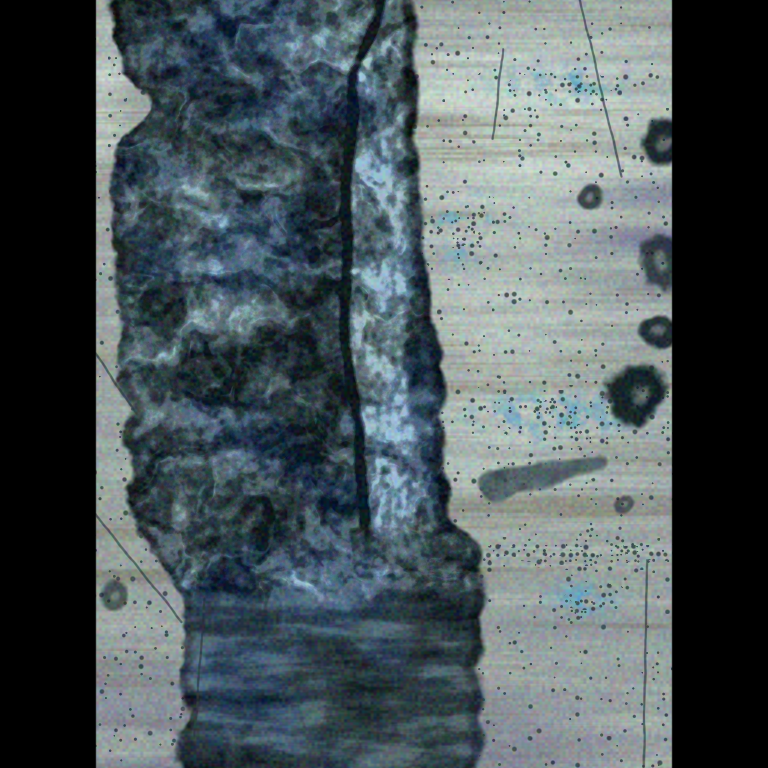
A WebGL 2 fragment shader for this texture:

```glsl
#version 300 es
precision highp float;
// Micrograph of brushed metal crossed by a rough, dark vertical weld track.
uniform vec2 u_resolution;
out vec4 fragColor;

const vec2 FRAME = vec2(0.125, 0.875);
const vec3 DEEP = vec3(0.06, 0.10, 0.115);
const vec3 SLATE = vec3(0.17, 0.23, 0.25);
const vec3 STEEL = vec3(0.33, 0.41, 0.44);
const vec3 FROST = vec3(0.62, 0.74, 0.78);
const vec3 METAL = vec3(0.59, 0.63, 0.62);
const vec3 SHINE = vec3(0.78, 0.83, 0.80);
const vec3 OCHRE = vec3(0.46, 0.45, 0.38);
const vec3 VIOLET = vec3(0.46, 0.48, 0.60);
const vec3 CYAN = vec3(0.40, 0.66, 0.76);
const float GRAIN = 0.13;

// Pits: centre, radius, darkness
const vec4 PITS[7] = vec4[7](
  vec4(.768, .742, .017, .75), vec4(.865, .815, .028, .95),
  vec4(.86, .66, .032, .75), vec4(.858, .568, .024, .9),
  vec4(.83, .484, .039, 1), vec4(.812, .345, .013, .55),
  vec4(.15, .225, .018, .6));
// Scratches: start, end
const vec4 SCRATCHES[6] = vec4[6](
  vec4(.755, 1, .81, .77), vec4(.655, .935, .642, .82),
  vec4(.125, .54, .178, .46), vec4(.125, .33, .236, .19),
  vec4(.267, .22, .253, .04), vec4(.842, .27, .838, 0));

float hash(vec2 p) {
  vec3 q = fract(p.xyx * 0.1031);
  q += dot(q, q.yzx + 33.33);
  return fract((q.x + q.y) * q.z);
}
float noise(vec2 p) {
  vec2 i = floor(p), f = fract(p);
  f = f * f * (3.0 - 2.0 * f);
  return mix(mix(hash(i), hash(i + vec2(1, 0)), f.x),
             mix(hash(i + vec2(0, 1)), hash(i + 1.0), f.x), f.y);
}
float fbm(vec2 p) {
  float sum = 0.0, amp = 0.53;
  for (int i = 0; i < 4; i++) {
    sum += amp * noise(p);
    p = mat2(1.6, 1.2, -1.2, 1.6) * p + 7.3;
    amp *= 0.5;
  }
  return sum;
}
vec2 warp(vec2 p) { return vec2(fbm(p), fbm(p + 31.0)) - 0.5; }
// Smooth step that may also fall
float ramp(float a, float b, float x) {
  float t = clamp((x - a) / (b - a), 0.0, 1.0);
  return t * t * (3.0 - 2.0 * t);
}
float bump(vec2 p, float x, float y, float w, float h) {
  vec2 q = (p - vec2(x, y)) / vec2(w, h);
  return exp(-dot(q, q));
}
float segment(vec2 p, vec2 a, vec2 b) {
  vec2 d = b - a;
  return length(p - a - d * clamp(dot(p - a, d) / dot(d, d), 0.0, 1.0));
}
// Scattered round specks, one per grid cell
float specks(vec2 p, float cells, float density) {
  vec2 g = p * cells, id = floor(g);
  vec2 c = 0.3 + 0.4 * vec2(hash(id + 3.1), hash(id + 8.7));
  float r = 0.14 + 0.2 * hash(id + 5.3);
  return step(hash(id), density) * ramp(r + 0.1, r * 0.5, length(fract(g) - c));
}

// Track outline and inner seam: x over y
float leftEdge(float y) {
  return 0.238 - 0.07 * ramp(.2, .34, y) - 0.022 * ramp(.4, .65, y)
    + 0.05 * bump(vec2(y), .865, .865, .05, .05);
}
float rightEdge(float y) {
  return 0.622 - 0.047 * ramp(.27, .35, y) - 0.034 * ramp(.42, .85, y);
}
float seamX(float y) {
  return 0.473 - 0.021 * ramp(.32, .6, y) + 0.01 * ramp(.75, .9, y) + 0.034 * ramp(.9, 1., y);
}

vec3 brushedMetal(vec2 p) {
  float streak = mix(noise(p * vec2(5, 130)), noise(p * vec2(12, 300)), 0.4);
  float band = noise(p * vec2(2, 32) + 4.0);
  float glow = bump(p, .68, .83, .22, .13) + 0.7 * bump(p, .64, .5, .16, .16) + 0.7 * bump(p, .13, .87, .05, .1);
  vec3 c = mix(METAL, SHINE, clamp(glow + 0.9 * (streak - 0.45), 0.0, 1.0));
  c = mix(c, OCHRE, 0.65 * ramp(.55, .9, band * 0.6 + streak * 0.5));
  float violet = 0.5 * ramp(.3, 0., p.y) + bump(p, .86, .7, .1, .07);
  c = mix(c, VIOLET, violet * ramp(.25, .75, band));
  float tint = bump(p, .73, .89, .07, .02) + bump(p, .6, .7, .04, .04)
    + bump(p, .76, .22, .04, .02) + bump(p, .72, .46, .09, .03);
  c = mix(c, CYAN, tint * ramp(.4, .7, fbm(p * 60.0)));
  float density = 0.07 + 0.4 * tint + 0.75 * bump(p, .76, .28, .13, .014);
  return mix(c, SLATE, 0.8 * max(specks(p, 95.0, density), specks(p, 150.0, density * 0.7)));
}

vec3 roughTrack(vec2 p) {
  vec2 w = warp(p * 18.0);
  float lumps = fbm(p * vec2(20, 26) + w * 2.5) - 0.5;
  float curls = 0.5 - abs(2.0 * noise(p * 42.0 + w * 5.0) - 1.0);
  float tone = 0.33 + 1.1 * lumps + 0.25 * curls + 0.5 * (fbm(p * 100.0) - 0.5);
  // Pale and dark patches
  tone += 0.24 * bump(p, .29, .7, .1, .07) + 0.22 * bump(p, .45, .96, .03, .07)
    + 0.16 * bump(p, .19, .94, .03, .08) + 0.45 * bump(p, .235, .33, .016, .016)
    + 0.25 * bump(p, .4, .25, .03, .02) - 0.18 * bump(p, .41, .62, .04, .25)
    - 0.25 * bump(p, .27, .52, .04, .03) - 0.2 * bump(p, .3, .81, .1, .025);
  // Pale ridge between the seam and the dark right rim
  float fromSeam = p.x - seamX(p.y) - 0.012 * w.x;
  float fromRim = p.x - 0.527 - 0.045 * ramp(.48, .34, p.y) - 0.02 * w.y;
  float above = ramp(.3, .33, p.y + 0.03 * w.x);
  float ridge = ramp(0., .012, fromSeam) * ramp(.008, -.008, fromRim);
  tone += above * (ridge * (0.26 + 0.35 * (noise(p * vec2(150, 90)) - 0.5))
    - 0.12 * ramp(0., .012, fromRim) - 0.55 * ramp(.01, .002, abs(fromSeam)));
  // Smeared foot
  float smear = 0.36 + 0.7 * (fbm(p * vec2(12, 55)) - 0.5) + 0.4 * lumps
    - 0.22 * bump(p, .45, .09, .06, .04) - 0.28 * bump(p, .29, .01, .09, .03);
  tone = mix(tone, smear, ramp(.24, .19, p.y + 0.04 * w.y));
  vec3 c = mix(DEEP, SLATE, ramp(0., .3, tone));
  c = mix(c, STEEL, ramp(.27, .55, tone));
  c = mix(c, FROST, ramp(.52, .95, tone));
  return c + vec3(-0.02, 0, 0.06) * ramp(.5, .7, fbm(p * 9.0));
}

void main() {
  vec2 p = gl_FragCoord.xy / u_resolution;
  float px = 1.0 / u_resolution.y;
  vec2 w = warp(p * 28.0);
  vec3 color = brushedMetal(p);
  // Pits with paler centres, and a tapered gouge
  for (int i = 0; i < PITS.length(); i++) {
    vec4 pit = PITS[i];
    float d = length((p - pit.xy) / pit.z + w * 0.9);
    color = mix(color, DEEP * 1.4, pit.w * ramp(1.15, .75, d) * (1.0 - 0.55 * ramp(.5, .1, d)));
  }
  float gouge = segment(p + w * 0.012, vec2(.642, .368), vec2(.785, .396)) - mix(0.02, 0.008, ramp(.64, .79, p.x));
  color = mix(color, mix(SLATE, STEEL, noise(p * 60.0)), 0.85 * ramp(.004, -.004, gouge));
  // Track with a lobed, shaded border
  float lobes = 0.008 * abs(sin(p.y * 48.0)) * ramp(.75, .5, p.y);
  float inside = min(p.x - leftEdge(p.y) + w.x * 0.035, rightEdge(p.y) + lobes - p.x + w.y * 0.018);
  vec3 track = roughTrack(p) * (1.0 - 0.35 * ramp(.014, .003, abs(inside - 0.006)));
  color = mix(color, track, ramp(-.005, .005, inside));
  for (int i = 0; i < SCRATCHES.length(); i++) {
    float d = segment(p + w * 0.004, SCRATCHES[i].xy, SCRATCHES[i].zw);
    color = mix(color, SLATE, 0.65 * ramp(.0012 + px, .0004, d));
  }
  // Grain and black side bars
  vec2 g = p * 260.0;
  color += GRAIN * (vec3(noise(g), noise(g + 17.0), noise(g + 41.0)) - 0.5);
  float window = ramp(-px, px, min(p.x - FRAME.x, FRAME.y - p.x));
  fragColor = vec4(clamp(color, 0.0, 1.0) * window, 1);
}
```
